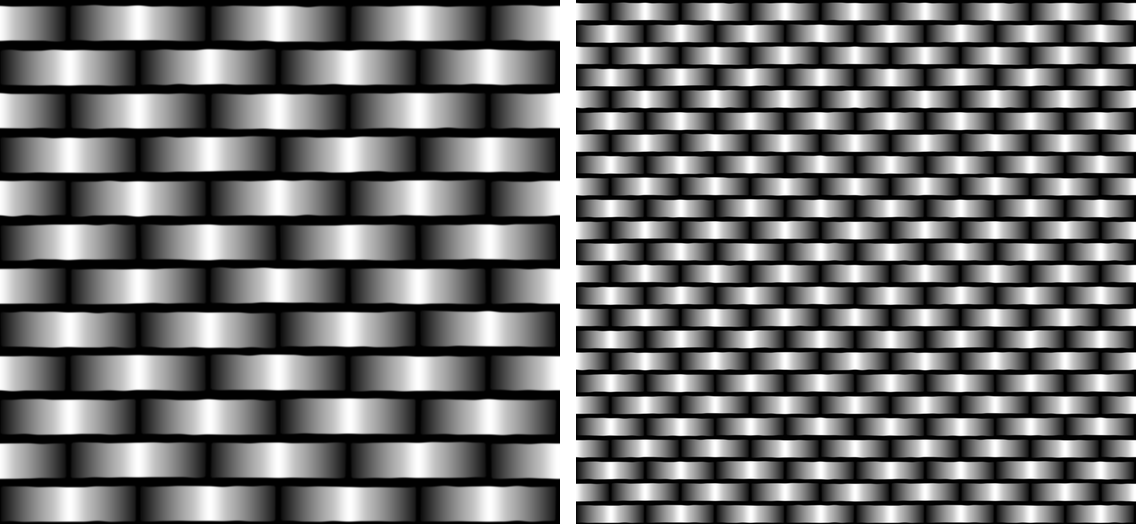
Left: one tile. Right: repeated 2 by 2.
Reproduce this pattern procedurally as a WebGL 2 fragment shader.

```glsl
#version 300 es
precision highp float;

uniform vec2 u_resolution;
out vec4 fragColor;

float hash(vec2 p) {
    return fract(sin(dot(p, vec2(127.1, 311.7))) * 43758.5453);
}

// Smooth one-dimensional noise, with its own sequence for each seed
float noise(float x, float seed) {
    float i = floor(x);
    return mix(hash(vec2(i, seed)), hash(vec2(i + 1.0, seed)), smoothstep(0.0, 1.0, x - i));
}

float roundedBox(vec2 p, vec2 halfSize, float radius) {
    vec2 q = abs(p) - halfSize + radius;
    return length(max(q, 0.0)) + min(max(q.x, q.y), 0.0) - radius;
}

// Metallic sheen: d is 0 on the highlight and 1 at the brick's ends
float sheen(float d) {
    float body = mix(0.88, 0.07, pow(min(d, 1.0), 1.35));
    return body + 0.12 * (1.0 - smoothstep(0.0, 0.28, d));
}

void main() {
    vec2 uv = gl_FragCoord.xy / u_resolution;

    // Running bond: 4 bricks across, 12 courses, odd courses shifted by half
    vec2 grid = uv * vec2(4.0, 12.0) + vec2(0.012, 0.045);
    float oddCourse = mod(floor(grid.y), 2.0);
    grid.x += 0.5 * oddCourse;
    vec2 brick = mod(floor(grid), vec2(4.0, 12.0));

    // Local position, measured in course heights
    vec2 p = (fract(grid) - 0.5) * vec2(3.2, 1.0);
    float seed = brick.x + brick.y * 4.0;

    // Slightly crooked placement and uneven edges
    vec2 shift = vec2(hash(brick + 11.3), hash(brick + 27.9)) - 0.5;
    vec2 lean = vec2(hash(brick + 41.7), hash(brick + 63.1)) - 0.5;
    vec2 q = p + shift * vec2(0.015, 0.025) + lean * vec2(0.04, 0.016) * p.yx;
    float edgeSeed = seed + (p.y > 0.0 ? 50.5 : 100.5);
    float wobble = (noise(p.x * 3.0, edgeSeed) - 0.5) * 0.028;
    float dist = roundedBox(q, vec2(1.54, 0.398 + wobble), 0.05);

    // Soft brick edge over black joints
    float soft = max(0.03, 9.0 / u_resolution.y);
    float cover = 1.0 - smoothstep(-soft, soft, dist);
    float highlight = 0.03 * (1.0 - oddCourse);
    float shade = sheen(abs(p.x - highlight) / 1.54);
    fragColor = vec4(vec3(mix(0.005, shade, cover)), 1.0);
}
```
